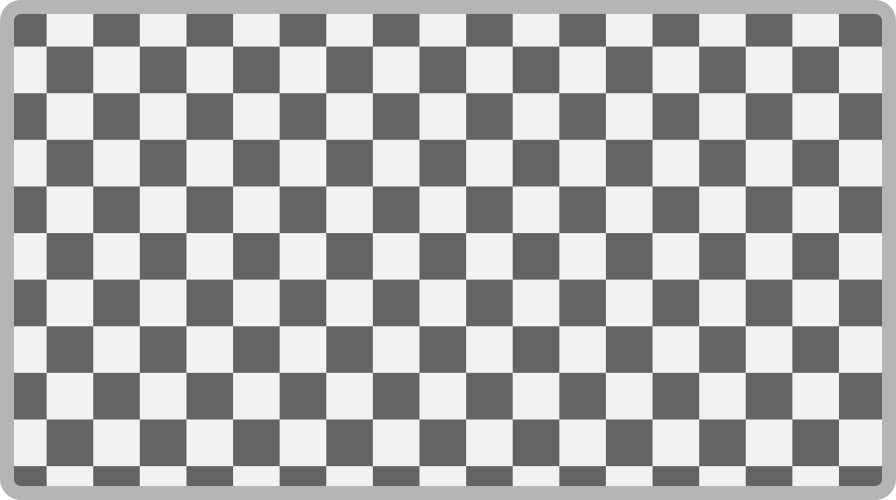
A Shadertoy shader for this pattern:

```glsl
// Grey and white checkerboard inside a rounded, flat grey frame.

// Lengths are fractions of the canvas width.
const float CELL_SIZE    = 0.05202;
const float FRAME_WIDTH  = 0.0156;
const float OUTER_RADIUS = 0.0235;
const float INNER_RADIUS = 0.0080;
const float EDGE_PIXELS  = 1.1;

const vec3 DARK_CELL  = vec3(0.39);
const vec3 LIGHT_CELL = vec3(0.95);
const vec3 FRAME      = vec3(0.71);
const vec3 BACKDROP   = vec3(1.0);

// Signed distance to a rounded box centred on the origin.
float roundedBox(vec2 p, vec2 halfSize, float radius) {
    vec2 q = abs(p) - halfSize + radius;
    return length(max(q, 0.0)) + min(max(q.x, q.y), 0.0) - radius;
}

// Coverage of the inside of a shape, softened over one edge width.
float coverage(float dist, float edge) {
    return clamp(0.5 - dist / edge, 0.0, 1.0);
}

// 1 in even cells, 0 in odd cells, with soft cell borders.
float checker(vec2 p, float edge) {
    vec2 cell = p / CELL_SIZE;
    // Triangle wave: distance to the nearest border, positive in even cells.
    vec2 wave = 2.0 * abs(fract(0.5 * cell - 0.25) - 0.5) - 0.5;
    vec2 side = clamp(2.0 * wave * CELL_SIZE / edge, -1.0, 1.0);
    return 0.5 + 0.5 * side.x * side.y;
}

void mainImage(out vec4 fragColor, in vec2 fragCoord) {
    vec2 canvas = iResolution.xy / iResolution.x;
    vec2 uv = fragCoord / iResolution.x;
    vec2 centred = uv - 0.5 * canvas;
    float edge = EDGE_PIXELS / iResolution.x;

    // Cells are counted from the upper left corner.
    vec2 fromTopLeft = vec2(uv.x, canvas.y - uv.y);
    vec3 board = mix(LIGHT_CELL, DARK_CELL, checker(fromTopLeft, edge));

    // Frame around the board.
    float outer = roundedBox(centred, 0.5 * canvas, OUTER_RADIUS);
    float inner = roundedBox(centred, 0.5 * canvas - FRAME_WIDTH, INNER_RADIUS);

    vec3 color = mix(BACKDROP, FRAME, coverage(outer, edge));
    color = mix(color, board, coverage(inner, edge));
    fragColor = vec4(color, 1.0);
}
```
